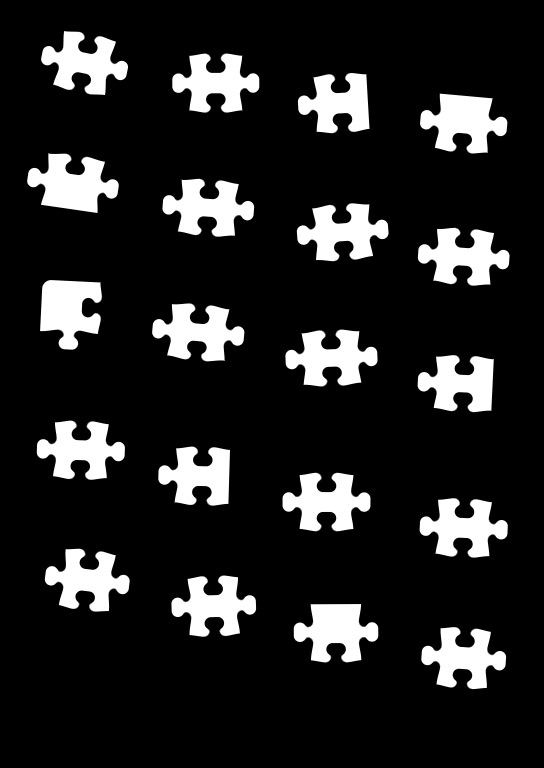
Write a Shadertoy shader that draws this pattern.

```glsl
// White jigsaw pieces on black, four across and five down on a slanted grid.
// Each piece is the intersection of four edges (tab, socket or flat);
// layered sines vary its place, turn and proportions. Black margins tile.

const int COLUMNS = 4;
const int ROWS = 5;

// 0 inner, 1 flat right, 2 flat top, 3 flat bottom, 4 rounded corner
const int KINDS[20] = int[20](
    0, 0, 1, 2,
    3, 0, 0, 0,
    4, 0, 0, 1,
    0, 1, 0, 0,
    0, 0, 2, 0);

float smoothMin(float a, float b, float k) {
    float h = max(k - abs(a - b), 0.0) / k;
    return min(a, b) - 0.25 * k * h * h;
}

// Edge with a knob: t runs along the edge, n points outward
float tabEdge(float t, float n) {
    t = abs(t);
    float dip = 0.026 * (1.0 - smoothstep(0.07, 0.28, t));
    float neck = max(t - 0.047, n - 0.11);
    float bulb = length(vec2(max(t - 0.035, 0.0), n - 0.108)) - 0.062;
    float knob = smoothMin(neck, bulb, 0.03);
    return smoothMin(n + dip, knob, 0.08);
}

// shape: 1 tab, -1 socket, 0 flat
float pieceEdge(float t, float n, float shape) {
    return shape == 0.0 ? n : shape * tabEdge(t, shape * n);
}

float jigsawPiece(vec2 p, vec2 halfSize, int kind) {
    // left, right, top, bottom
    vec4 shape = vec4(1, 1, -1, -1);
    if (kind == 1) shape.y = 0.0;
    if (kind == 2) shape.z = 0.0;
    if (kind == 3) shape.w = 0.0;
    if (kind == 4) shape = vec4(0, -1, 0, 1);

    float sides = max(pieceEdge(p.y, -p.x - halfSize.x, shape.x),
                      pieceEdge(p.y, p.x - halfSize.x, shape.y));
    float ends = max(pieceEdge(p.x, p.y - halfSize.y, shape.z),
                     pieceEdge(p.x, -p.y - halfSize.y, shape.w));
    float d = max(sides, ends);
    if (kind == 4) {
        vec2 corner = vec2(-p.x, p.y) - halfSize + 0.09;
        d = max(d, length(max(corner, 0.0)) - 0.09);
    }
    return d;
}

// Slanted grid with a gentle drift, y downward
vec2 pieceCenter(float c, float r) {
    float drift = c < 3.0 ? 0.09 * cos(1.4 * r + 0.8 * (1.0 - c)) : 0.0;
    float slant = 0.26 - 0.06 * exp2(-2.0 * r);
    return vec2(0.78 + 1.28 * c + drift,
                0.87 + 1.324 * r + slant * (c - 1.5) + 0.07 * cos(2.0 * (r - 3.4)));
}

// Clockwise turn in radians
float pieceTurn(float c, float r) {
    return radians(2.2 + 4.3 * cos(1.7 * c)
                   + 5.0 * cos(1.2 * r - 2.04 * c) / (1.0 + 0.3 * c * c));
}

void mainImage(out vec4 fragColor, in vec2 fragCoord) {
    vec2 canvas = vec2(5.42, 7.68);
    vec2 p = fragCoord / iResolution.xy * canvas;
    p.y = canvas.y - p.y;

    float d = 10.0;
    for (int row = 0; row < ROWS; row++) {
        for (int col = 0; col < COLUMNS; col++) {
            float c = float(col), r = float(row);
            float a = pieceTurn(c, r);
            vec2 q = mat2(cos(a), -sin(a), sin(a), cos(a)) * (p - pieceCenter(c, r));
            float stretch = 0.02 * cos(1.2 * (r - 1.6));
            vec2 halfSize = vec2(0.27 + stretch, 0.268 - 0.6 * stretch);
            d = min(d, jigsawPiece(vec2(q.x, -q.y), halfSize, KINDS[row * COLUMNS + col]));
        }
    }

    // One-pixel soft edge
    float pixel = canvas.x / iResolution.x;
    fragColor = vec4(vec3(clamp(0.5 - d / pixel, 0.0, 1.0)), 1.0);
}
```
